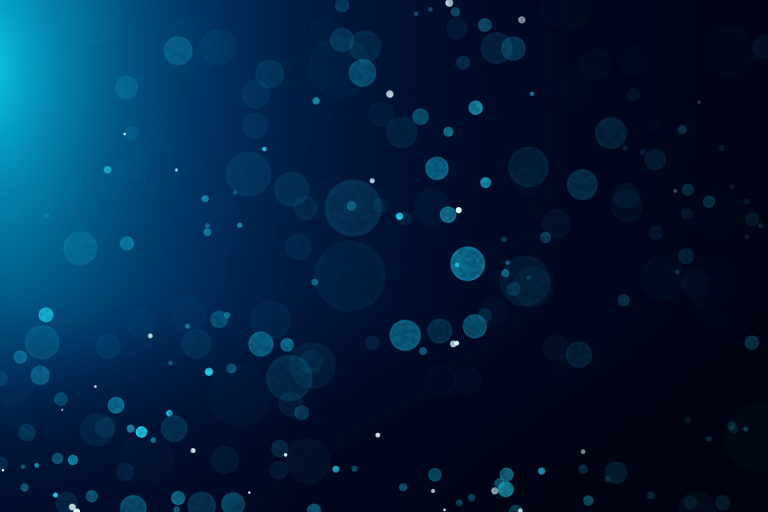
Reproduce this background procedurally as a Shadertoy shader.

```glsl
// Deep blue underwater bokeh: a cyan glow at upper left with drifting light discs.

// Glow, in units of the canvas height
const vec2  GLOW_CENTRE  = vec2(-0.03, 0.87);
const float GLOW_STRETCH = 0.55;                   // below 1 lengthens it vertically
const vec3  GLOW_COLOUR  = vec3(0.05, 0.80, 0.86);
const vec3  GLOW_FALLOFF = vec3(10.0, 3.3, 2.25);  // red dies first, blue last
const vec3  DEEP_COLOUR  = vec3(0.0, 0.010, 0.050);
const float FLOOR_HEIGHT = 0.45;
const float FLOOR_SHADE  = 0.38;

// Discs
const vec3  DISC_COLOUR  = vec3(0.06, 0.62, 0.76);
const vec3  SPARK_COLOUR = vec3(0.12, 0.80, 0.92);
const vec3  HOT_COLOUR   = vec3(0.85, 1.00, 1.00);
const float LEFT_PULL    = 1.2;                    // above 1 gathers discs leftward
const float BLUR         = 0.0005;
const float GRAIN_SCALE  = 150.0;
const float RIM_GAIN     = 0.22;

// One family of discs: ranges run from least to most
struct Layer {
    int   count;
    float seed;
    vec2  radius;
    vec2  opacity;
    float sink;      // above 1 gathers the discs near the floor
    vec3  colour;
};

vec4 hash4(float n) {
    vec4 q = fract(n * vec4(0.1031, 0.1030, 0.0973, 0.1099));
    q += dot(q, q.wzxy + 33.33);
    return fract((q.xxyz + q.yzzw) * q.zywx);
}

float valueNoise(vec2 p) {
    vec2 i = floor(p), f = fract(p);
    f = f * f * (3.0 - 2.0 * f);
    float n = i.x + i.y * 157.0;
    return mix(mix(hash4(n).x, hash4(n + 1.0).x, f.x),
               mix(hash4(n + 157.0).x, hash4(n + 158.0).x, f.x), f.y);
}

// Distance through the water from the glow, lengthened near the floor
float waterDepth(vec2 p) {
    vec2 toGlow = (p - GLOW_CENTRE) * vec2(1.0, GLOW_STRETCH);
    float shade = 1.0 - smoothstep(0.0, FLOOR_HEIGHT, p.y);
    return length(toGlow) + FLOOR_SHADE * shade;
}

// Discs vanish inside the glow and dim toward the right
float visibility(vec2 centre, float aspect) {
    float outsideGlow = smoothstep(0.14, 0.34, waterDepth(centre));
    float towardRight = smoothstep(0.55, 0.88, centre.x / aspect);
    return outsideGlow * mix(1.0, 0.3, towardRight);
}

vec3 addDiscs(vec3 base, vec2 p, float aspect, float grain, Layer layer) {
    float soft = BLUR + 0.6 / iResolution.y;
    for (int i = 0; i < layer.count; i++) {
        vec4 h = hash4(float(i) + layer.seed);
        vec2 centre = vec2(pow(h.x, LEFT_PULL) * aspect, pow(h.y, layer.sink));
        float radius = mix(layer.radius.x, layer.radius.y, h.z * h.z);
        float dist = length(p - centre);
        if (dist > radius + soft) continue;

        float body = 1.0 - smoothstep(radius - soft, radius + soft, dist);
        float rim = RIM_GAIN * smoothstep(0.75, 1.0, dist / radius);
        float opacity = mix(layer.opacity.x, layer.opacity.y, h.w * h.w);
        opacity *= visibility(centre, aspect) * (0.82 + 0.36 * grain + rim);
        base = mix(base, max(base, layer.colour), clamp(body * opacity, 0.0, 1.0));
    }
    return base;
}

void mainImage(out vec4 fragColor, in vec2 fragCoord) {
    vec2 p = fragCoord / iResolution.y;
    float aspect = iResolution.x / iResolution.y;
    float grain = valueNoise(p * GRAIN_SCALE);

    // Water
    vec3 colour = DEEP_COLOUR + GLOW_COLOUR * exp(-waterDepth(p) * GLOW_FALLOFF);

    // Far, wide discs first; small, sharp ones last
    Layer haze   = Layer(60, 11.0, vec2(0.025, 0.075), vec2(0.02, 0.17), 1.0, DISC_COLOUR);
    Layer bokeh  = Layer(75, 137.0, vec2(0.013, 0.034), vec2(0.08, 0.62), 1.15, DISC_COLOUR);
    Layer motes  = Layer(85, 311.0, vec2(0.004, 0.016), vec2(0.30, 1.00), 1.4, SPARK_COLOUR);
    Layer sparks = Layer(26, 523.0, vec2(0.0020, 0.008), vec2(0.75, 1.20), 1.6, HOT_COLOUR);

    colour = addDiscs(colour, p, aspect, grain, haze);
    colour = addDiscs(colour, p, aspect, grain, bokeh);
    colour = addDiscs(colour, p, aspect, grain, motes);
    colour = addDiscs(colour, p, aspect, grain, sparks);

    // Fine dither against banding
    float dither = hash4(dot(floor(fragCoord), vec2(1.0, 311.0))).y - 0.5;
    fragColor = vec4(colour + dither / 255.0, 1.0);
}
```
